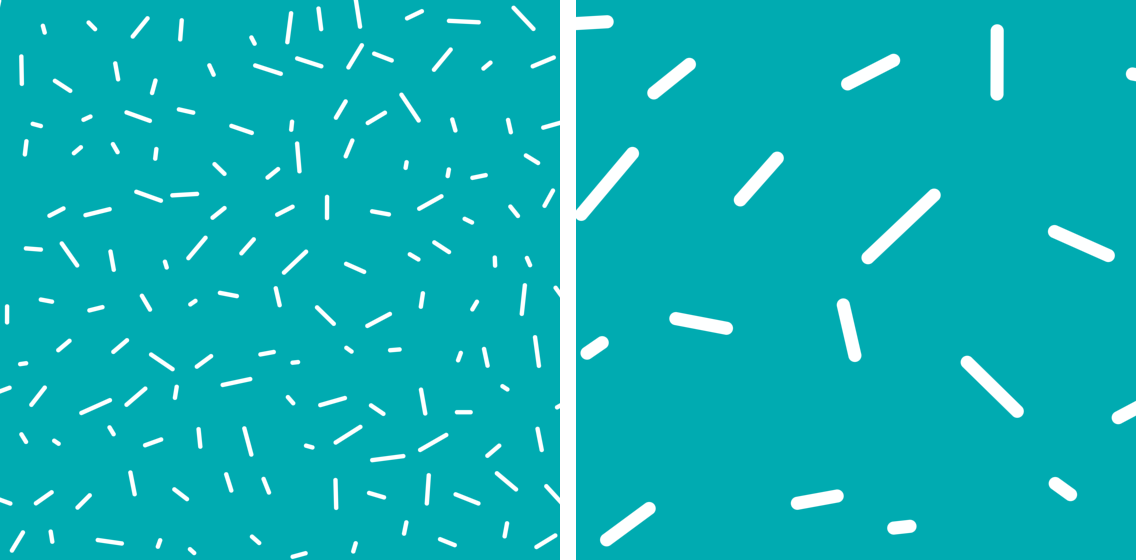
Left: the whole. Right: its middle third, enlarged.
This pattern is drawn by a Shadertoy shader. Its source:

```glsl
// Confetti sprinkles: short white round-ended strokes scattered on flat teal.
// Each cell of a brick lattice holds one stroke of random length and direction;
// gradient noise drifts the lattice so that its rows do not show.

const float CELLS = 12.0;

vec2 hash22(vec2 p) {
    vec3 q = fract(p.xyx * vec3(0.1031, 0.1030, 0.0973));
    q += dot(q, q.yzx + 33.33);
    return fract((q.xx + q.yz) * q.zy);
}

// Dot product of a lattice point's random unit gradient with the offset to it
float gradientDot(vec2 corner, vec2 offset) {
    float angle = 6.28318 * hash22(corner + 71.0).x;
    return dot(vec2(cos(angle), sin(angle)), offset);
}

float gradientNoise(vec2 p) {
    vec2 i = floor(p), f = fract(p);
    vec2 u = f * f * f * (f * (f * 6.0 - 15.0) + 10.0);
    vec2 e = vec2(0.0, 1.0);
    return mix(mix(gradientDot(i, f), gradientDot(i + e.yx, f - e.yx), u.x),
               mix(gradientDot(i + e.xy, f - e.xy), gradientDot(i + e.yy, f - e.yy), u.x), u.y);
}

// Distance to a capsule centred on the origin
float capsule(vec2 p, vec2 dir, float halfLength, float radius) {
    float along = clamp(dot(p, dir), -halfLength, halfLength);
    return length(p - dir * along) - radius;
}

// Distance to the nearest stroke, in cell units
float sprinkles(vec2 p) {
    float radius = 0.0039 * CELLS;
    float nearest = 1.0;
    for (int j = -1; j <= 1; j++) {
        float row = floor(p.y) + float(j);
        float shift = 0.5 * mod(row, 2.0);
        for (int i = -1; i <= 1; i++) {
            vec2 cell = vec2(floor(p.x - shift) + float(i), row);
            vec2 shape = hash22(cell + 19.0);
            float angle = 3.14159 * shape.x;
            vec2 dir = vec2(cos(angle), sin(angle));
            float halfLength = CELLS * mix(0.0045, 0.028, pow(shape.y, 1.3));

            // Jitter only as far as the stroke still fits inside its cell
            vec2 room = clamp(0.41 - radius - abs(dir) * halfLength, 0.0, 0.27);
            vec2 jitter = room * (2.0 * hash22(cell + 43.0) - 1.0);
            vec2 drift = 0.5 * vec2(gradientNoise(cell * 0.27 + 5.3),
                                    gradientNoise(cell * 0.27 + 38.6));
            vec2 center = cell + vec2(shift + 0.5, 0.5) + jitter + drift;
            nearest = min(nearest, capsule(p - center, dir, halfLength, radius));
        }
    }
    return nearest;
}

void mainImage(out vec4 fragColor, in vec2 fragCoord) {
    float size = min(iResolution.x, iResolution.y);
    float d = sprinkles(fragCoord / size * CELLS);

    // Edge softened over about one and a half pixels
    float edge = 0.8 * CELLS / size;
    float ink = 1.0 - smoothstep(-edge, edge, d);

    vec3 teal = vec3(0.0, 0.672, 0.694);
    vec3 white = vec3(0.995, 1.0, 1.0);
    fragColor = vec4(mix(teal, white, ink), 1.0);
}
```
